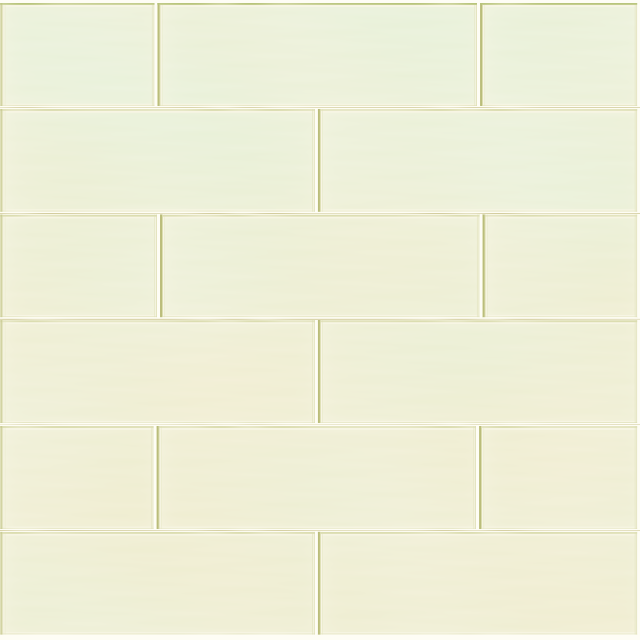
Write a Shadertoy shader that draws this pattern.

```glsl
// Pale cream glass tiles in a running bond: six rows, two tiles per row.
// Distances to the four edges of a tile give its glowing rim, the olive
// shadow lines and the white joint; layered sines tint the glass.

float hash(vec2 p) {
    return fract(sin(dot(p, vec2(12.99, 78.23))) * 4375.85);
}

// Antialiased stripe from a to b
float band(float d, float a, float b, float px) {
    float soft = max(px * 0.5, 0.0004);
    return smoothstep(a - soft, a + soft, d) * (1.0 - smoothstep(b - soft, b + soft, d));
}

// Straight horizontal streaks that fade in and out along the tile
float streaks(vec2 p) {
    float s = sin(p.y * 190.0) * sin(p.x * 17.0 + p.y * 40.0);
    s += 0.7 * sin(p.y * 410.0 + 1.0) * sin(p.x * 29.0 + p.y * 90.0);
    return s / 1.7;
}

// Broad drift of tone over the whole wall
float drift(vec2 p) {
    return 0.6 * sin(p.x * 11.0 + 2.0 * sin(p.y * 7.0)) + 0.4 * sin(p.y * 23.0 + p.x * 5.0);
}

void mainImage(out vec4 fragColor, in vec2 fragCoord) {
    vec2 uv = fragCoord / iResolution.xy;
    float px = 1.0 / min(iResolution.x, iResolution.y);

    // Running bond layout, odd rows shifted and laid slightly unevenly
    vec2 size = vec2(0.504, 0.1652);
    float row = clamp(floor((uv.y - 0.005) / size.y), 0.0, 5.0);
    float odd = mod(row, 2.0);
    float shift = mix(-0.008, 0.247 + 0.003 * sin(row * 4.5), odd);
    float col = floor((uv.x - shift) / size.x);
    float start = shift + col * size.x;

    // Distances to the edges; tiles are cut at the canvas sides
    float left = uv.x - max(start, 0.0);
    float right = min(start + size.x, 1.0) - uv.x;
    float bottom = uv.y - 0.005 - row * size.y;
    float top = size.y - bottom;
    float nearest = min(min(left, right), min(bottom, top));

    // Glass body: greener towards the top, creamier below
    float tint = hash(vec2(col, row) + 3.0) - 0.5;
    float green = smoothstep(0.3, 0.95, uv.y) + 0.3 * drift(uv) + 0.25 * tint;
    vec3 color = mix(vec3(0.941, 0.937, 0.838), vec3(0.925, 0.946, 0.858), green);
    color += streaks(uv + tint) * vec3(0.005, 0.003, 0.009);
    color += drift(uv.yx + 0.4) * vec3(0.004, 0.002, 0.006);

    // Glow fading inwards from the rim, longest at the left end
    vec3 pale = vec3(0.968, 0.962, 0.895);
    float glow = 0.75 * exp(-max(left, 0.0) / 0.014) + 0.5 * exp(-max(right, 0.0) / 0.009);
    glow += 0.45 * exp(-max(min(top, bottom), 0.0) / 0.007);
    color = mix(color, pale, min(glow, 1.0));
    color = mix(color, pale, band(nearest, 0.0, 0.0070, px));

    // Faint line where the bevel meets the face
    vec3 olive = vec3(0.860, 0.865, 0.690);
    color = mix(color, olive, 0.28 * band(left, 0.0072, 0.0086, px));
    color = mix(color, olive, 0.45 * band(right, 0.0068, 0.0084, px));

    // Olive shadow lines along the joints, varying in strength
    float wear = 0.8 + 0.2 * sin(uv.x * 37.0 + row * 2.3 + 2.0 * sin(uv.x * 17.0));
    float cut = mix(0.5, 1.0, step(0.0, start));
    color = mix(color, olive, wear * band(top, 0.0012, 0.0042, px));
    color = mix(color, olive, 0.6 * wear * band(bottom, 0.0036, 0.0052, px));
    color = mix(color, olive, 0.7 * band(right, 0.0042, 0.0058, px));
    color = mix(color, olive, cut * band(left, 0.0002, 0.0052, px));
    color = mix(color, vec3(0.73, 0.74, 0.48), cut * band(left, 0.0008, 0.0036, px));
    color = mix(color, vec3(0.72, 0.77, 0.48),
                step(4.5, row) * wear * band(top, 0.0008, 0.0034, px));

    // White joint, heavier on the bottom and right lips
    float joint = max(1.0 - smoothstep(0.0030, 0.0040, bottom),
                      1.0 - smoothstep(0.0036, 0.0046, right));
    joint = max(joint, 1.0 - smoothstep(0.0004, 0.0014, top));
    joint = max(joint, 1.0 - smoothstep(-0.0002, 0.0008, left));
    color = mix(color, vec3(0.995, 0.992, 0.962), joint);

    // Thin tan seam running through the horizontal joints
    float seam = band(bottom, -0.0002, 0.0014, px) * step(0.5, row);
    color = mix(color, vec3(0.80, 0.77, 0.56), seam * wear * 0.85);

    fragColor = vec4(clamp(color, 0.0, 1.0), 1.0);
}
```
